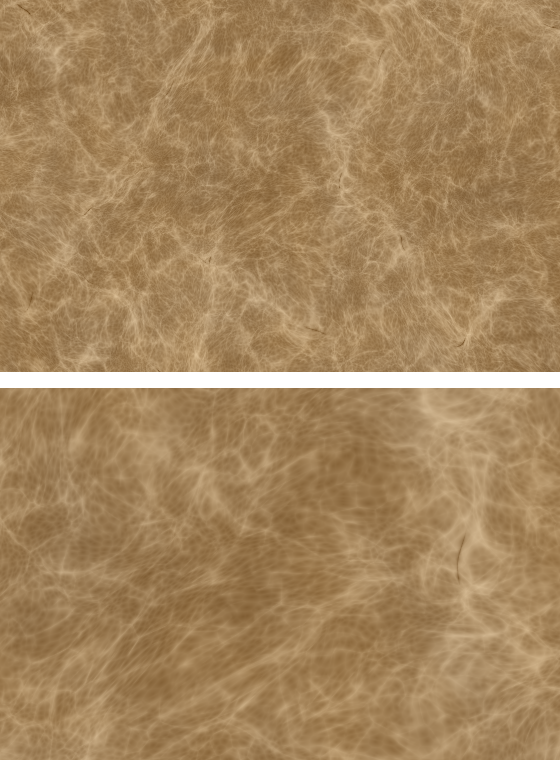
Top: the whole. Bottom: its middle third, enlarged.
This texture is drawn by a Shadertoy shader. Its source:

```glsl
// Polished brown marble: a fine net of pale veins with broad streaks and small crystals.

vec2 hash2(vec2 p) {
    vec3 q = fract(vec3(p.xyx) * vec3(0.1031, 0.1030, 0.0973));
    q += dot(q, q.yzx + 33.33);
    return fract((q.xx + q.yz) * q.zy);
}

mat2 turn(float a) {
    float c = cos(a), s = sin(a);
    return mat2(c, -s, s, c);
}

// Cellular noise: x = distance to nearest seed, y = gap to the next one, z = cell id
vec3 cells(vec2 p) {
    vec2 base = floor(p);
    float near = 8.0, next = 8.0, id = 0.0;
    for (int j = -1; j <= 1; j++)
    for (int i = -1; i <= 1; i++) {
        vec2 cell = base + vec2(i, j);
        vec2 h = hash2(cell + 71.0);
        float d = length(cell + h - p);
        if (d < near) {
            next = near;
            near = d;
            id = fract(h.x * 17.0 + h.y * 31.0);
        } else next = min(next, d);
    }
    return vec3(near, next - near, id);
}

// Layered sines, roughly -1 to 1
float clouds(vec2 p) {
    float sum = 0.0, amp = 0.55;
    for (int i = 0; i < 5; i++) {
        p = turn(1.1) * p * 1.75 + 2.3;
        p += 0.6 * sin(p.yx * 0.8);
        sum += amp * sin(p.x) * cos(p.y);
        amp *= 0.68;
    }
    return sum;
}

// Bends straight lines into ragged ones
vec2 warp(vec2 p) {
    float f = 5.0;
    for (int i = 0; i < 6; i++) {
        p += 0.24 / f * sin(turn(float(i) * 1.7) * p.yx * f + float(i) * 2.1);
        f *= 1.9;
    }
    return p;
}

// Long streaks in two main directions: x = core, y = halo, z = dark crack
vec3 streaks(vec2 p, float aspect) {
    vec3 sum = vec3(0.0);
    for (int i = 0; i < 12; i++) {
        float n = float(i);
        vec2 h = hash2(vec2(n * 3.7 + 2.0, n + 9.0));
        vec2 centre = vec2(fract(n * 0.618 + 0.15) * aspect, h.y);
        float angle = (i % 2 == 0 ? 1.15 : -0.55) + (h.x - 0.5) * 0.8;
        vec2 q = turn(angle) * (p - centre);
        q.y += 0.025 * sin(q.x * 8.0 + n);
        float fade = 1.0 - smoothstep(0.05, 0.3 + 0.3 * h.x, abs(q.x));
        float strand = abs(q.y - 0.018 * sin(q.x * 15.0 + n * 2.0));
        sum.x += fade * (exp(-abs(q.y) / 0.004) + 0.6 * exp(-strand / 0.003));
        sum.y += fade * exp(-abs(q.y) / 0.035);
        sum.z += fade * exp(-abs(q.y - 0.006) / 0.0015)
               * smoothstep(0.85, 0.97, sin(q.x * 21.0 + n * 2.4));
    }
    return sum;
}

void mainImage(out vec4 fragColor, in vec2 fragCoord) {
    vec2 uv = fragCoord / iResolution.y;
    vec2 p = warp(uv);
    vec3 streak = streaks(p, iResolution.x / iResolution.y);
    float halo = min(streak.y, 1.2);
    float patches = clouds(uv * 4.0 + 3.0);

    // Ground: soft clouds, streak haze and fine grain
    float tone = -0.47 + 0.2 * patches + 0.22 * halo;
    tone += 0.45 * (cells(p * 150.0).x - 0.4);
    tone += 0.16 * clouds(p * 28.0);

    // Net of veins from coarse to fine, fading in and out
    float scale = 6.0;
    for (int i = 0; i < 5; i++) {
        float n = float(i);
        vec2 q = turn(n * 1.3 + 0.4) * p * vec2(1.0, 0.8) * scale + n * 13.0;
        float gap = cells(q).y;
        float shown = smoothstep(-0.4, 0.5, clouds(uv * (5.0 + scale * 0.4) + n * 5.0) + 0.5 * halo);
        tone += (0.58 - 0.05 * n) * shown * exp(-gap / (0.035 + 0.0035 * scale));
        scale *= 1.8;
    }

    // Streak cores, pale crystals and dark cracks
    tone += 0.6 * min(streak.x, 1.3) * smoothstep(-0.5, 0.5, clouds(p * 14.0 + 8.0));
    vec3 crystal = cells(p * 15.0 + 40.0);
    tone += 0.5 * step(0.9, crystal.z) * (1.0 - smoothstep(0.06, 0.2, crystal.x));
    tone -= 1.1 * min(streak.z, 1.0);
    tone /= 1.0 + 0.4 * max(tone, 0.0);

    vec3 color = vec3(0.66, 0.537, 0.376) + tone * vec3(0.18, 0.195, 0.2);
    color += clouds(uv * 7.0 + 20.0) * vec3(0.008, 0.0, -0.012);
    fragColor = vec4(clamp(color, 0.0, 1.0), 1.0);
}
```
